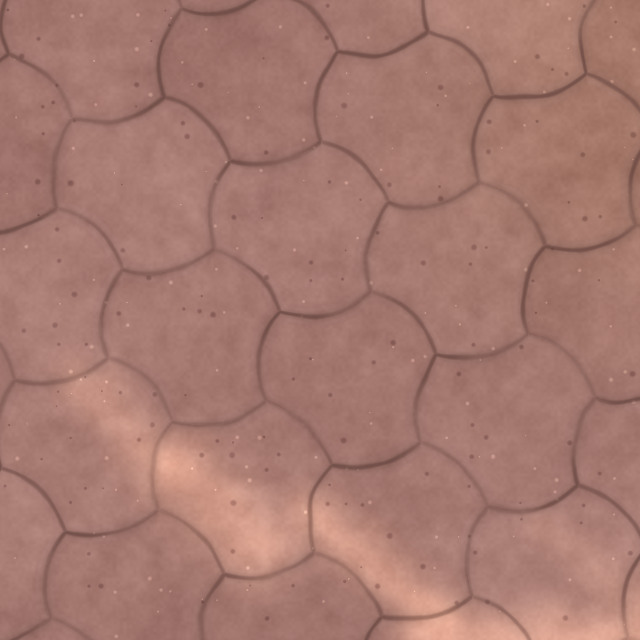
Reproduce this texture procedurally as a Shadertoy shader.

```glsl
// Worn clay pavers: a slanted lattice of six-sided tiles whose sides bow in and out in turn.
// Each pixel finds the tile that holds it and its nearest side, which gives the joint;
// noise adds stain, grain and pits, and soft streaks of sunlight lie across the lower part.

float hash(vec2 p) {
    vec3 q = fract(vec3(p.xyx) * vec3(0.1031, 0.1030, 0.0973));
    q += dot(q, q.yzx + 33.33);
    return fract((q.x + q.y) * q.z);
}

float noise(vec2 p) {
    vec2 i = floor(p), f = fract(p);
    f = f * f * (3.0 - 2.0 * f);
    return mix(mix(hash(i), hash(i + vec2(1, 0)), f.x),
               mix(hash(i + vec2(0, 1)), hash(i + vec2(1, 1)), f.x), f.y);
}

float fbm(vec2 p) {
    float sum = 0.0, amp = 0.5;
    for (int i = 0; i < 4; i++) {
        sum += amp * noise(p);
        p = mat2(1.6, 1.2, -1.2, 1.6) * p + 7.3;
        amp *= 0.5;
    }
    return sum;
}

// Lattice steps: right and slightly down, up and slightly left
const vec2 stepA = vec2(0.2455, -0.0665);
const vec2 stepB = vec2(-0.078, 0.237);

// x: signed distance to the tile outline, y: joint strength of its nearest side
vec2 paver(vec2 p) {
    vec2 P = vec2(-0.1055, 0.104), Q = vec2(0.0365, 0.137);
    vec2 corner[6] = vec2[6](P, Q, P + stepA, Q - stepB, P - stepB, Q - stepA - stepB);
    vec3 strength = vec3(1.0, 0.62, 0.88);
    vec2 res = vec2(-1.0, 0.0);
    for (int i = 0; i < 6; i++) {
        vec2 a = corner[i], side = corner[(i + 1) % 6] - a;
        float t = clamp(dot(p - a, side) / dot(side, side), 0.0, 1.0);
        float bow = (i % 2 == 0 ? -0.076 : 0.076) * t * (1.0 - t);
        float d = dot(p - a, normalize(vec2(-side.y, side.x))) - bow;
        if (d > res.x) res = vec2(d, strength[i % 3]);
    }
    return res;
}

// Soft glow around the segment from a to b
float streak(vec2 p, vec2 a, vec2 b, float width) {
    vec2 ab = b - a;
    float t = clamp(dot(p - a, ab) / dot(ab, ab), 0.0, 1.0);
    float d = length(p - a - ab * t) / width;
    return exp(-d * d);
}

// Scattered round specks, one at most per cell
float specks(vec2 p, float share, float seed) {
    vec2 id = floor(p) + seed;
    vec2 centre = 0.3 + 0.4 * vec2(hash(id + 3.1), hash(id + 8.7));
    float radius = 0.08 + 0.2 * hash(id + 5.3);
    float d = length(fract(p) - centre);
    return step(hash(id), share) * smoothstep(radius, radius * 0.3, d);
}

void mainImage(out vec4 fragColor, in vec2 fragCoord) {
    vec2 uv = fragCoord / iResolution.xy;
    vec2 wobble = vec2(noise(uv * 22.0), noise(uv * 22.0 + 40.0)) - 0.5;
    vec2 p = uv - vec2(0.544, 0.4075) + 0.006 * wobble;

    // Find the tile that holds this point
    vec2 base = round(inverse(mat2(stepA, stepB)) * p);
    vec2 tile = base, best = vec2(1.0, 0.0);
    for (int j = -1; j <= 1; j++)
    for (int i = -1; i <= 1; i++) {
        vec2 id = base + vec2(i, j);
        vec2 hit = paver(p - id.x * stepA - id.y * stepB);
        if (hit.x < best.x) { best = hit; tile = id; }
    }
    float edge = abs(best.x);

    // Clay: tone per tile, warmer to the right, broad stains and fine grain
    vec3 col = vec3(0.648, 0.473, 0.440);
    col += 0.030 * (hash(tile + 20.0) - 0.5);
    col += vec3(0.024, 0.020, -0.006) * smoothstep(0.45, 1.0, uv.x) * smoothstep(0.3, 0.8, uv.y);
    col += vec3(0.10, 0.09, 0.085) * (fbm(uv * 7.0) - 0.47);
    col += 0.085 * (fbm(uv * 38.0 + tile * 3.7) - 0.47);
    col += 0.022 * (noise(uv * 190.0) - 0.5);

    // Pits and pale flecks
    col -= vec3(0.11, 0.10, 0.09) * specks(uv * 40.0, 0.09, 11.0);
    col += vec3(0.12, 0.11, 0.10) * specks(uv * 58.0, 0.04, 37.0);

    // Joints: soft shade, thin dark core of uneven wear, worn pale rim
    float wear = best.y * (0.45 + 0.75 * smoothstep(0.2, 0.7, noise(uv * 9.0 + 5.0)));
    float width = 0.0045 + 0.0025 * noise(uv * 45.0);
    col *= 1.0 - 0.09 * best.y * smoothstep(0.022, 0.0, edge);
    col += 0.022 * smoothstep(0.006, 0.0, abs(edge - 0.010)) * noise(uv * 30.0);
    col = mix(col, vec3(0.40, 0.27, 0.25), 0.68 * min(wear, 1.0) * smoothstep(width, 0.0008, edge));

    // Sunlight falling in slanted streaks and a glow at the bottom right
    vec2 q = uv + 0.02 * wobble;
    float sun = 0.55 * streak(q, vec2(0.13, 0.40), vec2(0.25, 0.27), 0.040);
    sun += 0.80 * streak(q, vec2(0.29, 0.25), vec2(0.40, 0.15), 0.060);
    sun += 0.85 * streak(q, vec2(0.49, 0.20), vec2(0.68, 0.04), 0.040);
    sun += 0.90 * streak(q, vec2(0.68, -0.01), vec2(1.0, 0.0), 0.050);
    sun += 0.30 * streak(q, vec2(0.85, 0.18), vec2(1.0, 0.06), 0.035);
    col *= 1.0 + vec3(0.36, 0.38, 0.30) * min(sun, 1.1);

    fragColor = vec4(col, 1.0);
}
```
